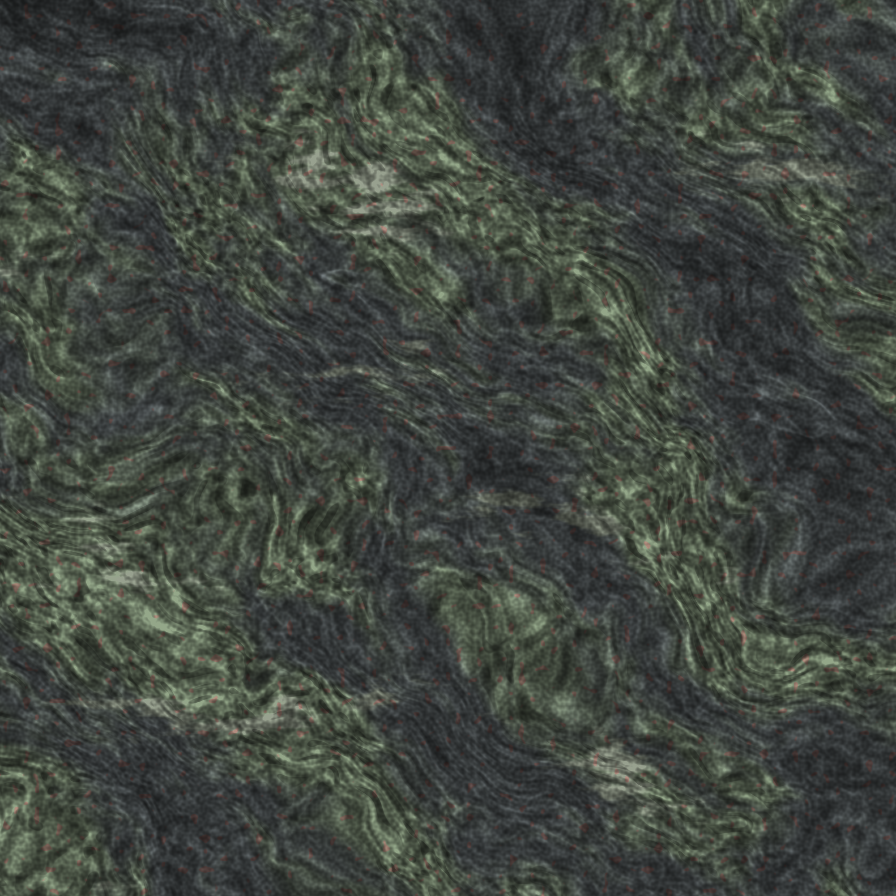
Reproduce this texture procedurally as a Shadertoy shader.

```glsl
// Dark green polished granite with slanting bands, mica flakes and pale streaks.

#define SLOPE 0.66        // downward slant of the bands, radians
#define WARP 0.022        // bending of the bands
#define MID_TONE 0.24     // median brightness
#define CONTRAST 0.33     // spread of the brightness
#define BAND_SCALE vec2(2.0, 5.5)
#define CLUMP_SCALE vec2(10.0, 21.0)
#define GRAIN_SCALE vec2(40.0, 82.0)
#define SPECKLE_SCALE 210.0
#define GREEN_TINT vec3(0.99, 1.12, 0.92)
#define BLUE_TINT vec3(0.96, 1.03, 1.05)
#define PALE_TINT vec3(1.02, 1.08, 0.96)
#define RUST_TINT vec3(1.30, 0.88, 0.82)

float hash(vec2 cell) {
    vec3 v = fract(cell.xyx * 0.1031);
    v += dot(v, v.yzx + 33.33);
    return fract((v.x + v.y) * v.z);
}

float cornerSlope(vec2 cell, vec2 offset) {
    float angle = 6.2832 * hash(cell);
    return dot(vec2(cos(angle), sin(angle)), offset);
}

// Gradient noise, scaled to a deviation of about one
float noise(vec2 p) {
    vec2 cell = floor(p);
    vec2 f = p - cell;
    vec2 s = f * f * f * (f * (f * 6.0 - 15.0) + 10.0);
    vec2 e = vec2(1.0, 0.0);
    float low = mix(cornerSlope(cell, f), cornerSlope(cell + e.xy, f - e.xy), s.x);
    float high = mix(cornerSlope(cell + e.yx, f - e.yx), cornerSlope(cell + e.xx, f - e.xx), s.x);
    return 4.5 * mix(low, high, s.y);
}

float fbm(vec2 p) {
    float sum = 0.0;
    float amplitude = 0.87;
    for (int i = 0; i < 4; i++) {
        sum += amplitude * noise(p);
        p = p * 2.03 + 17.3;
        amplitude *= 0.5;
    }
    return sum;
}

void mainImage(out vec4 fragColor, in vec2 fragCoord) {
    vec2 p = fragCoord / iResolution.y;

    // Coordinates along and across the bent bands
    vec2 bent = p + WARP * vec2(fbm(p * 3.0 + 7.0), fbm(p * 3.0 + 31.0));
    float c = cos(SLOPE);
    float s = sin(SLOPE);
    vec2 q = vec2(c * bent.x - s * bent.y, s * bent.x + c * bent.y);

    // Broad green and blue-grey bands, then clumps inside them
    float band = fbm(q * BAND_SCALE + 3.7);
    float clump = fbm(q * CLUMP_SCALE + 51.0);
    float green = smoothstep(-0.9, 1.1, band + 0.4 * clump);

    // Elongated grains and fine speckle
    float grain = noise(q * GRAIN_SCALE + 11.0);
    float fleck = noise(q * GRAIN_SCALE * 1.9 + 23.0);
    float speckle = noise(p * SPECKLE_SCALE);
    float tone = 0.1 + 0.45 * band + 0.3 * clump;
    tone += mix(0.75, 1.15, green) * (0.48 * grain + 0.38 * fleck) + 0.27 * speckle;

    // Dark mica flakes in the green bands
    float flake = smoothstep(0.6, 1.3, noise(q * GRAIN_SCALE * 1.2 + 67.0));
    tone -= 0.9 * flake * green;

    // Thin curling wisps in the blue-grey bands
    float wisp = 1.0 - smoothstep(0.0, 0.2, abs(fbm(q * vec2(3.0, 7.0) + 40.0)));
    wisp *= smoothstep(0.3, 1.4, noise(p * 5.0 + 19.0)) * (1.0 - green);
    tone += 0.7 * wisp;

    // Sparse pale patches, torn into level streaks
    float streak = fbm(p * vec2(14.0, 44.0) + 5.0);
    float pale = smoothstep(1.5, 2.4, noise(p * vec2(3.5, 8.0) + 29.0) + 0.45 * streak);
    tone += 1.3 * pale;

    // Colour, with scattered rust grains
    vec3 tint = mix(mix(BLUE_TINT, GREEN_TINT, green), PALE_TINT, pale);
    float rust = smoothstep(1.45, 1.9, noise(p * 85.0 + 13.0));
    tint = mix(tint, RUST_TINT, 0.65 * rust);
    vec3 color = MID_TONE * exp(CONTRAST * clamp(tone, -2.6, 2.7)) * tint;
    fragColor = vec4(color, 1.0);
}
```
